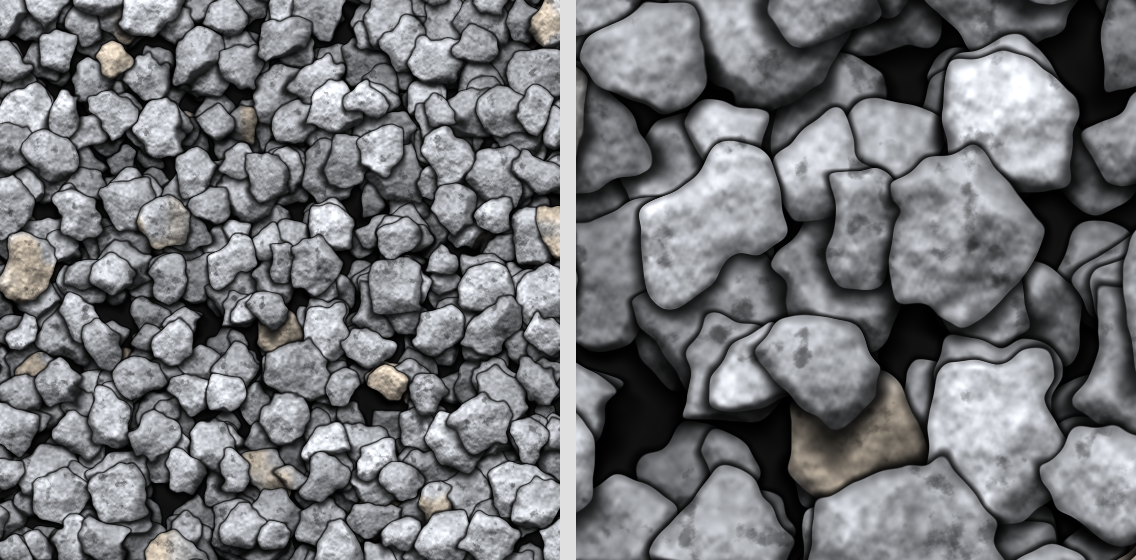
Left: the whole. Right: its middle third, enlarged.
A Shadertoy shader for this texture:

```glsl
// Crushed grey gravel: layers of faceted stones with dark gaps between them.
#define GRID 10.4        // stones across the canvas in the top layer
#define LAYERS 4
#define SIDES 6
#define ROUNDNESS 27.0   // higher means sharper outline corners
#define CRISPNESS 36.0   // higher means sharper ridges between facets
#define BUMP 0.46        // strength of the pitted surface
#define SHADOW 0.16      // light left right beside a covering stone
#define AMBIENT 0.20
#define GREY vec3(0.985, 1.0, 1.03)
#define TAN vec3(1.06, 0.99, 0.90)

const float TAU = 6.28319;

float hash(vec2 p) {
    return fract(sin(dot(p, vec2(127.1, 311.7))) * 43758.5);
}

float rand(vec2 id, float k) {
    return hash(id + k * vec2(0.37, 1.73));
}

float noise(vec2 p) {
    vec2 i = floor(p), f = fract(p);
    f = f * f * (3.0 - 2.0 * f);
    return mix(mix(hash(i), hash(i + vec2(1, 0)), f.x),
               mix(hash(i + vec2(0, 1)), hash(i + vec2(1, 1)), f.x), f.y);
}

float fbm(vec2 p) {
    float sum = 0.0, amp = 0.5;
    for (int i = 0; i < 5; i++) {
        sum += amp * noise(p);
        p = mat2(1.6, 1.2, -1.2, 1.6) * p + 7.3;
        amp *= 0.52;
    }
    return sum;
}

// Distance inside a rounded polygon; also gives the slope of its facets.
float stone(vec2 q, vec2 id, float radius, out vec2 slope) {
    float turn = TAU * rand(id, 1.0);
    float thin = mix(0.55, 1.0, rand(id, 2.0));
    float edge = 0.0, total = 0.0;
    slope = vec2(0.0);

    // Side facets
    for (int i = 0; i < SIDES; i++) {
        float k = float(i);
        float a = TAU * (k + 0.6 * rand(id, 10.0 + k)) / float(SIDES);
        float reach = radius * mix(0.78, 1.1, rand(id, 20.0 + k))
                    * length(vec2(cos(a), thin * sin(a)));
        vec2 n = vec2(cos(a + turn), sin(a + turn));
        float gap = reach - dot(q, n);
        float steep = mix(0.6, 2.1, rand(id, 30.0 + k));
        float w = exp(-CRISPNESS * gap * steep);
        edge += exp(-ROUNDNESS * gap);
        total += w;
        slope -= w * steep * n;
    }

    // Tilted top facets
    for (int i = 0; i < 3; i++) {
        float k = 40.0 + 3.0 * float(i);
        vec2 tilt = 0.9 * (vec2(rand(id, k), rand(id, k + 1.0)) - 0.5);
        float height = radius * mix(0.25, 0.42, rand(id, k + 2.0));
        float w = exp(-CRISPNESS * (height + dot(q, tilt)));
        total += w;
        slope += w * tilt;
    }
    slope /= total;
    return -log(edge) / ROUNDNESS;
}

void mainImage(out vec4 fragColor, in vec2 fragCoord) {
    vec2 uv = fragCoord / iResolution.y;
    vec3 light = normalize(vec3(-0.15, 0.55, 0.8));

    // Surface texture shared by all stones
    vec2 g = uv * 26.0;
    float grain = fbm(g);
    vec2 bump = BUMP * (vec2(fbm(g + vec2(0.1, 0)), fbm(g + vec2(0, 0.1))) - grain) / 0.1;
    float speckle = noise(uv * 190.0) - 0.5;
    float pits = smoothstep(0.36, 0.2, fbm(uv * 60.0 + 11.0));
    float stain = noise(uv * 22.0 + 5.0);
    vec2 warp = 0.20 * vec2(noise(uv * 26.0), noise(uv * 26.0 + 31.0))
              + 0.08 * vec2(noise(uv * 70.0), noise(uv * 70.0 + 57.0));

    vec3 color = vec3(0.045) + 0.04 * grain;

    // Paint the stones from the bottom layer to the top
    for (int layer = 0; layer < LAYERS; layer++) {
        float level = float(layer) / float(LAYERS - 1);
        float cells = GRID * mix(1.25, 1.0, level);
        float blur = 0.85 * cells / iResolution.y;
        vec2 p = uv * cells + warp + 0.37 * float(layer);
        vec2 cell = floor(p);

        for (int y = 1; y >= -1; y--)
        for (int x = -1; x <= 1; x++) {
            vec2 home = cell + vec2(x, y);
            vec2 id = home + 61.0 * float(layer);
            vec2 q = p - home - 0.5 - 0.8 * (vec2(rand(id, 3.0), rand(id, 4.0)) - 0.5);
            if (dot(q, q) > 1.2) continue;

            float radius = mix(0.33, 0.64, rand(id, 5.0));
            vec2 slope;
            float inside = stone(q, id, radius, slope);

            // Soft shadow on whatever lies below, wider underneath
            float width = mix(0.05, 0.18, smoothstep(0.3, -0.5, q.y));
            color *= mix(SHADOW, 1.0, smoothstep(0.0, width, -inside));
            if (inside < -blur) continue;

            // Lit surface
            vec3 normal = normalize(vec3(-slope - bump, 1.0));
            float lit = AMBIENT + 0.86 * max(dot(normal, light), 0.0);
            lit *= mix(0.72, 1.0, smoothstep(0.0, 0.07, inside));
            float albedo = mix(0.70, 0.90, rand(id, 6.0));
            albedo *= (0.76 + 0.48 * grain + 0.24 * speckle) * (1.0 - 0.35 * pits);
            float warm = step(0.94, rand(id, 7.0)) * smoothstep(0.2, 0.6, stain);
            vec3 surface = albedo * lit * mix(GREY, TAN, warm) * mix(0.6, 1.0, level);
            color = mix(color, surface, smoothstep(-blur, blur, inside));
        }
    }
    fragColor = vec4(color, 1.0);
}
```
